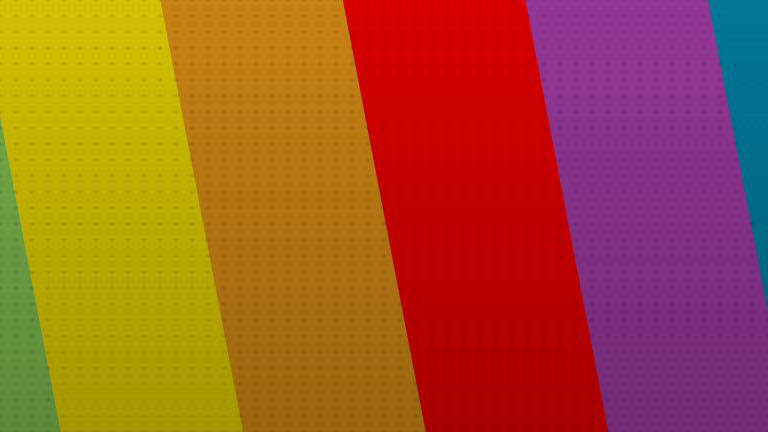
Give the GLSL for this background, as a Shadertoy shader.

```glsl
// Slanted rainbow stripes under a soft top-to-bottom shade, overlaid with
// a fine grid of small dark crosses. Stripes are layered left to right by
// their edge lines; lengths are measured in canvas heights.

const int STRIPE_COUNT = 6;
const vec3 STRIPE_COLORS[STRIPE_COUNT] = vec3[STRIPE_COUNT](
    vec3(0.415, 0.610, 0.255),   // green
    vec3(0.730, 0.670, 0.000),   // yellow
    vec3(0.690, 0.450, 0.070),   // orange
    vec3(0.750, 0.000, 0.000),   // red
    vec3(0.510, 0.190, 0.520),   // purple
    vec3(0.000, 0.415, 0.525));  // teal

const float FIRST_EDGE = 0.1405;    // first edge on the bottom border
const float STRIPE_WIDTH = 0.4225;
const float SLANT = 0.192;          // leftward shift per unit of height

const float SHADE_BOTTOM = 0.88;
const float SHADE_TOP = 1.13;

const float CROSS_ROWS = 27.0;
const float CROSS_ARM = 0.0062;
const float CROSS_HALF_WIDTH = 0.0008;
const float CROSS_DARKNESS = 0.28;

// Share of a pixel-wide interval around d that lies within [-halfSize, halfSize]
vec2 bandCoverage(vec2 d, float halfSize, float pixel) {
    vec2 lo = max(d - 0.5 * pixel, vec2(-halfSize));
    vec2 hi = min(d + 0.5 * pixel, vec2(halfSize));
    return max(hi - lo, 0.0) / pixel;
}

vec3 stripes(vec2 p, float pixel) {
    float across = p.x + SLANT * p.y - FIRST_EDGE;
    vec3 color = STRIPE_COLORS[0];
    for (int i = 1; i < STRIPE_COUNT; i++) {
        float d = across - float(i - 1) * STRIPE_WIDTH;
        color = mix(color, STRIPE_COLORS[i], smoothstep(-0.7 * pixel, 0.7 * pixel, d));
    }
    return color;
}

float crosses(vec2 p, float pixel) {
    vec2 cell = (fract(p * CROSS_ROWS + 0.5) - 0.5) / CROSS_ROWS;
    vec2 thin = bandCoverage(cell, CROSS_HALF_WIDTH, pixel);
    vec2 arm = bandCoverage(cell, CROSS_ARM, pixel);
    return max(thin.x * arm.y, thin.y * arm.x);
}

void mainImage(out vec4 fragColor, in vec2 fragCoord) {
    float pixel = 1.0 / iResolution.y;
    vec2 p = fragCoord * pixel;

    vec3 color = stripes(p, pixel);
    color *= mix(SHADE_BOTTOM, SHADE_TOP, p.y);
    color *= 1.0 - CROSS_DARKNESS * crosses(p, pixel);

    fragColor = vec4(color, 1.0);
}
```
